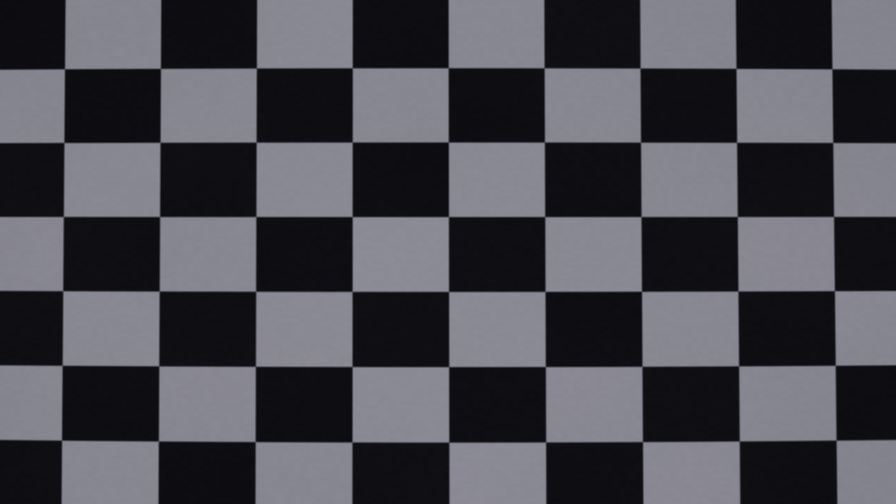
This pattern is drawn by a Shadertoy shader. Its source:

```glsl
// Draws a dim grey and black checkerboard seen through a slightly bowed lens.

const vec3 DARK  = vec3(0.050, 0.048, 0.068);
const vec3 LIGHT = vec3(0.530, 0.530, 0.572);
const float EDGE_SOFTNESS = 0.0030;   // half width of a blurred edge, in canvas heights

float hash21(vec2 p) {
    vec3 q = fract(vec3(p.xyx) * 0.1031);
    q += dot(q, q.yzx + 33.33);
    return fract((q.x + q.y) * q.z);
}

float valueNoise(vec2 p) {
    vec2 cell = floor(p);
    vec2 f = fract(p);
    f = f * f * (3.0 - 2.0 * f);
    float low  = mix(hash21(cell), hash21(cell + vec2(1.0, 0.0)), f.x);
    float high = mix(hash21(cell + vec2(0.0, 1.0)), hash21(cell + vec2(1.0)), f.x);
    return mix(low, high, f.y);
}

// Maps a point (x from the centre, y down from the top) to checker cells.
// The columns widen and the rows stretch towards the bottom.
vec2 toBoard(vec2 p) {
    float bowedY = p.y + 0.014 * (p.y - 0.40) * p.x * p.x;
    float column = (p.x - 0.0012 - 0.0016 * p.y) / (0.1900 + 0.0024 * p.y);
    float row = (bowedY - 0.1354) / (0.1468 + 0.0020 * bowedY);
    return vec2(column, row);
}

// Alternates between -1 and 1 from cell to cell with a soft step at each border.
float softSquareWave(float t, float halfWidth) {
    float signedDistance = 0.5 - abs(mod(t - 0.5, 2.0) - 1.0);
    return 2.0 * smoothstep(-halfWidth, halfWidth, signedDistance) - 1.0;
}

float checker(vec2 board, vec2 halfWidth) {
    return softSquareWave(board.x, halfWidth.x) * softSquareWave(board.y, halfWidth.y);
}

void mainImage(out vec4 fragColor, in vec2 fragCoord) {
    vec2 p = vec2(fragCoord.x - 0.5 * iResolution.x,
                  iResolution.y - fragCoord.y) / iResolution.y;

    // Checker coverage: 0 on dark cells, 1 on light cells
    vec2 board = toBoard(p);
    float soft = max(EDGE_SOFTNESS, 0.75 / iResolution.y);
    float lightness = 0.5 - 0.5 * checker(board, soft / vec2(0.191, 0.148));

    // Uneven light, small differences between cells and faint cloth grain
    float cloud = valueNoise(p * 4.0 + 20.0) - 0.5;
    float cellTone = hash21(floor(board) + 50.0) - 0.5;
    float grain = valueNoise(p * vec2(90.0, 140.0) + 300.0) - 0.5;
    float vignette = dot(p - vec2(0.0, 0.5), p - vec2(0.0, 0.5));

    vec3 light = LIGHT * (1.012 + 0.025 * cloud + 0.02 * cellTone - 0.04 * vignette);
    light += vec3(0.006, -0.003, 0.004) * cloud + 0.010 * grain;
    vec3 dark = DARK + 0.010 * cloud + 0.008 * cellTone + 0.006 * grain + 0.004;

    fragColor = vec4(mix(dark, light, lightness), 1.0);
}
```
